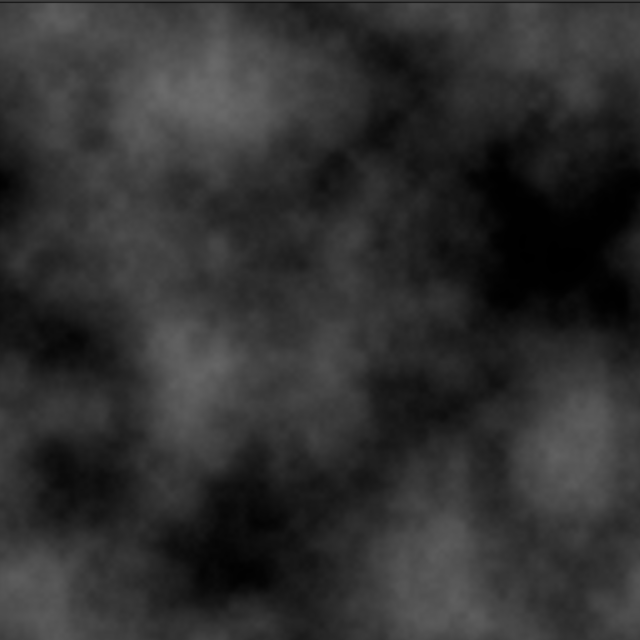
Give the GLSL for this texture, as a Shadertoy shader.

```glsl
// Dim grey smoke on black: soft clouds drifting over a tiling canvas.
// A bent sine swell sets the broad light and dark masses; octaves of
// periodic value noise fray them. A thin seam runs along the top edge.

#define TAU 6.283185
#define MEAN_GREY 0.19
#define SWELL_GAIN 0.12
#define BAND_GAIN 0.03
#define SMOKE_GAIN 0.37
#define SMOKE_CELLS 4.0
#define OCTAVES 6
#define ROUGHNESS 0.52
#define SEAM_WIDTH 0.0025
#define SEAM_GREY 0.25

float hash(vec2 cell, float seed) {
    vec3 p = fract(vec3(cell.xyx + seed * 7.31) * vec3(0.1031, 0.1030, 0.0973));
    p += dot(p, p.yzx + 33.33);
    return fract((p.x + p.y) * p.z);
}

// Value noise in -0.5..0.5 that repeats after "period" cells.
float tiledNoise(vec2 p, float period, float seed) {
    vec2 cell = floor(p);
    vec2 f = p - cell;
    vec2 blend = f * f * f * (f * (f * 6.0 - 15.0) + 10.0);
    vec2 lo = mod(cell, period);
    vec2 hi = mod(cell + 1.0, period);
    float bottom = mix(hash(lo, seed), hash(vec2(hi.x, lo.y), seed), blend.x);
    float top = mix(hash(vec2(lo.x, hi.y), seed), hash(hi, seed), blend.x);
    return mix(bottom, top, blend.y) - 0.5;
}

// Octaves are shifted against each other so their lattices do not line up.
float smoke(vec2 uv) {
    float sum = 0.0;
    float gain = 1.0;
    float cells = SMOKE_CELLS;
    for (int i = 0; i < OCTAVES; i++) {
        float seed = float(i) + 1.0;
        vec2 shift = fract(seed * vec2(0.618, 0.383));
        sum += gain * tiledNoise((uv + shift) * cells, cells, seed);
        gain *= ROUGHNESS;
        cells *= 2.0;
    }
    return sum;
}

// Broad masses: a crest that leans right through the middle of the canvas.
float swell(vec2 uv) {
    float crest = 0.93 + 0.17 * (1.0 - cos(TAU * (uv.y - 0.12)));
    float masses = SWELL_GAIN * cos(TAU * (uv.x - crest));
    float band = BAND_GAIN * cos(TAU * (uv.y - 0.45));
    return masses - band;
}

void mainImage(out vec4 fragColor, in vec2 fragCoord) {
    vec2 uv = fragCoord / iResolution.xy;
    float grey = MEAN_GREY + swell(uv) + SMOKE_GAIN * smoke(uv);

    // Soft floor, so the darkest smoke fades into black.
    grey = 0.5 * (grey + sqrt(grey * grey + 0.0006));

    // Seam: a grey line at the very top with a dark line under it.
    float depth = 1.0 - uv.y;
    float pixel = 0.5 / iResolution.y;
    float darkLine = 1.0 - smoothstep(-pixel, pixel, depth - 2.0 * SEAM_WIDTH);
    float greyLine = 1.0 - smoothstep(-pixel, pixel, depth - SEAM_WIDTH);
    grey = mix(grey, 0.4 * grey, darkLine);
    grey = mix(grey, SEAM_GREY, greyLine);

    fragColor = vec4(vec3(grey), 1.0);
}
```
